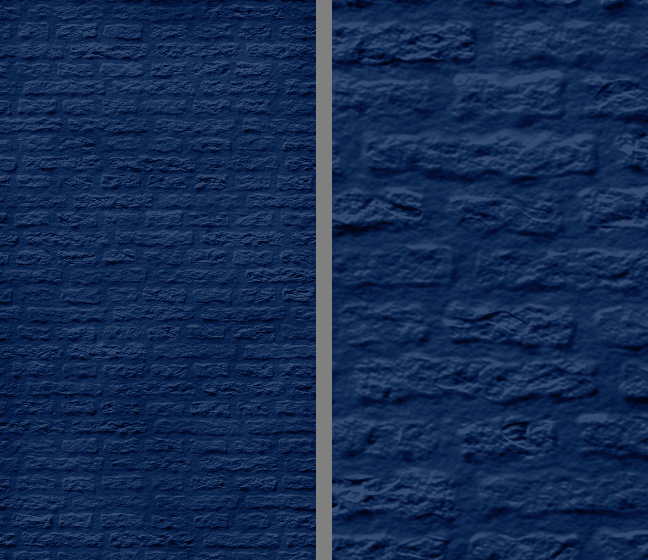
Left, the full canvas; right, a detail of the centre.
This texture is drawn by a Shadertoy shader. Its source:

```glsl
// Weathered navy brick wall: courses of long bricks alternate with courses of short ones.
// A height field (rounded bricks, gradient-noise grain, chips) is lit from the upper left;
// slope, cast shadow and broad staining give a tone that indexes a blue ramp.

const float COURSES = 29.75;       // courses down the canvas
const float COURSE_SHIFT = 0.16;   // where the first full course starts
const float SHORT_PITCH = 2.33;    // brick lengths, in course heights
const float LONG_PITCH = 4.65;
const float SHORT_OFFSET = 0.45;
const float LONG_OFFSET = 0.95;
const float JOINT_JITTER = 0.42;   // wander of the upright joints
const vec2  JOINT_HALF = vec2(0.16, 0.12);
const float CORNER = 0.17;
const float BEVEL = 0.13;
const float RELIEF = 0.50;         // brick face above mortar
const float GRAIN_BRICK = 0.84;
const float GRAIN_MORTAR = 0.40;
const float GRAIN_FADE = 0.66;     // amplitude ratio of successive octaves
const float CHIP_DEPTH = 0.50;
const vec2  TO_LIGHT = vec2(-0.42, -0.91);
const float SLOPE_STEP = 0.05;
const float SLOPE_GAIN = 6.6;
const float SHADOW_GAIN = 2.6;
const float BASE_TONE = 3.03;
const float FACE_TONE = 0.22;      // faces paler than mortar
const float BRICK_TONE = 0.45;     // spread of tone between bricks

const vec3 BLUES[6] = vec3[6](
    vec3(0.00, 0.02, 0.09), vec3(0.01, 0.05, 0.18), vec3(0.01, 0.09, 0.26),
    vec3(0.04, 0.15, 0.31), vec3(0.10, 0.20, 0.36), vec3(0.20, 0.29, 0.44));

float hash(vec2 p) {
    vec3 q = fract(vec3(p.xyx) * 0.1031);
    q += dot(q, q.yzx + 33.33);
    return fract((q.x + q.y) * q.z);
}

float cornerSlope(vec2 cell, vec2 offset) {
    float angle = 6.2832 * hash(cell + 71.0);
    return dot(vec2(cos(angle), sin(angle)), offset);
}

float gradientNoise(vec2 p) {
    vec2 i = floor(p), f = p - i;
    vec2 u = f * f * f * (f * (f * 6.0 - 15.0) + 10.0);
    vec2 e = vec2(1.0, 0.0);
    return mix(mix(cornerSlope(i, f), cornerSlope(i + e.xy, f - e.xy), u.x),
               mix(cornerSlope(i + e.yx, f - e.yx), cornerSlope(i + 1.0, f - 1.0), u.x), u.y);
}

float grain(vec2 p) {
    float sum = 0.0, amp = 0.85;
    p *= vec2(1.7, 2.6);
    for (int i = 0; i < 4; i++) {
        sum += amp * gradientNoise(p);
        p = mat2(1.86, 0.40, -0.40, 1.86) * p + 17.3;
        amp *= GRAIN_FADE;
    }
    return sum;
}

float joint(float index, float row, float pitch) {
    return index * pitch + JOINT_JITTER * hash(vec2(index, row) + 5.0);
}

// Distance to the brick outline (negative inside); also returns the brick id
float brickDistance(vec2 p, out vec2 id) {
    float row = floor(p.y);
    bool isShort = mod(row, 2.0) > 0.5;
    float pitch = isShort ? SHORT_PITCH : LONG_PITCH;
    float x = p.x - (isShort ? SHORT_OFFSET : LONG_OFFSET + 0.5 * LONG_PITCH * mod(row * 0.5, 2.0));
    float index = floor(x / pitch);
    if (x < joint(index, row, pitch)) index -= 1.0;
    id = vec2(index, row);
    float left = joint(index, row, pitch), right = joint(index + 1.0, row, pitch);
    float lift = 0.07 * (hash(id + 31.0) - 0.5);
    vec2 halfSize = vec2(0.5 * (right - left), 0.5) - JOINT_HALF;
    vec2 q = abs(vec2(x - 0.5 * (left + right), p.y - row - 0.5 - lift)) - halfSize + CORNER;
    return length(max(q, 0.0)) + min(max(q.x, q.y), 0.0) - CORNER;
}

// Height in x, brick face coverage in y, tone of this brick in z
vec3 wallSurface(vec2 p) {
    float rough = grain(p);
    vec2 bent = p + vec2(0.0, 0.12 * gradientNoise(p * vec2(0.35, 0.5)));
    vec2 id;
    float d = brickDistance(bent, id) + 0.18 * gradientNoise(p * vec2(1.9, 2.3) + 40.0) + 0.07 * rough;
    float face = smoothstep(0.03, -BEVEL, d);
    float wear = hash(id + 13.0);
    float chip = smoothstep(0.17, 0.28, gradientNoise(p * vec2(1.3, 2.7) + 90.0) + 0.16 * rough);
    float relief = RELIEF * mix(0.6, 1.2, hash(id + 57.0));
    float height = face * (relief - CHIP_DEPTH * chip * (0.2 + 0.8 * wear))
                 + rough * mix(GRAIN_MORTAR, GRAIN_BRICK * (0.75 + 0.5 * wear), face);
    return vec3(height, face, hash(id + 83.0) - 0.5);
}

void mainImage(out vec4 fragColor, in vec2 fragCoord) {
    vec2 uv = fragCoord / iResolution.xy;
    vec2 p = vec2(fragCoord.x, iResolution.y - fragCoord.y) * COURSES / iResolution.y;
    p.y -= COURSE_SHIFT;

    // Slope toward the light, and shadow from higher ground
    vec3 surface = wallSurface(p);
    float h = surface.x;
    float slope = h - wallSurface(p + TO_LIGHT * SLOPE_STEP).x;
    float shadow = 0.0;
    for (int i = 1; i <= 2; i++) {
        float reach = 0.10 * float(i);
        shadow = max(shadow, wallSurface(p + TO_LIGHT * reach).x - h - 1.5 * reach);
    }

    // Broad stains and darker borders
    float stain = 0.75 * gradientNoise(p * vec2(0.16, 0.2)) + 0.5 * gradientNoise(p * 0.5 + 20.0);
    float light = 0.5 * smoothstep(0.2, 0.75, uv.y) - 0.8 * smoothstep(0.9, 1.0, uv.y)
                - 0.35 * smoothstep(0.75, 1.0, abs(uv.x * 2.0 - 1.0));

    float tone = BASE_TONE + SLOPE_GAIN * slope - SHADOW_GAIN * shadow + 0.3 * (h - 0.3)
               + surface.y * (FACE_TONE + BRICK_TONE * surface.z) - 0.5 * FACE_TONE + stain + light;
    tone = clamp(tone, 0.0, 4.999);
    int shade = int(tone);
    fragColor = vec4(mix(BLUES[shade], BLUES[shade + 1], fract(tone)), 1.0);
}
```
